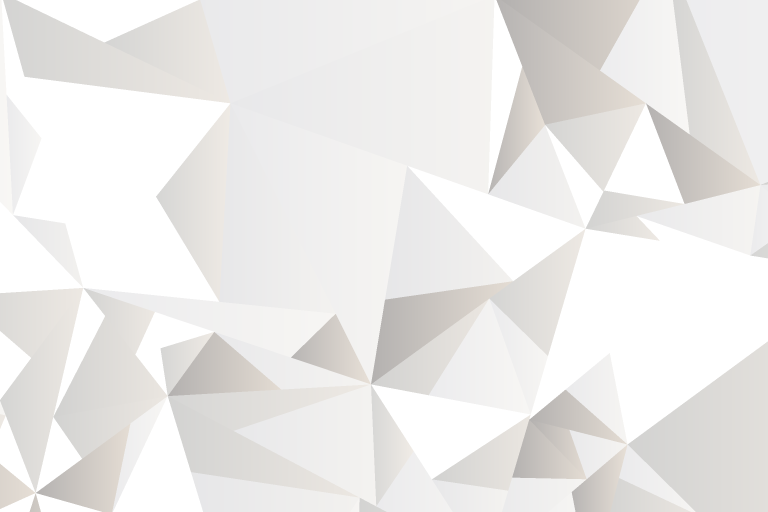
Write a WebGL 2 fragment shader that draws this background.

```glsl
#version 300 es
precision highp float;
// Irregular faceted paper: white, pearl and warm grey triangles with sideways gradients.

#define CELL 0.42          // mesh spacing, in canvas heights
#define JITTER 0.36        // vertex displacement, in cells
#define TURN 0.45          // mesh rotation, in radians
#define SPLIT_LEVELS 3     // rounds of triangle splitting
#define SPLIT_CHANCE 0.56  // chance of a split in each round
#define WHITE_SHARE 0.25
#define PEARL_SHARE 0.31
#define SILVER_SHARE 0.29
#define TONE_VARIATION 0.025
#define SAMPLES 3          // antialiasing samples per axis

uniform vec2 u_resolution;
out vec4 fragColor;

struct Triangle { vec2 a, b, c; };

float hash(vec2 p) {
    vec3 q = fract(p.xyx * vec3(0.1031, 0.1030, 0.0973));
    q += dot(q, q.yzx + 33.33);
    return fract((q.x + q.y) * q.z);
}

float cross2(vec2 u, vec2 v) { return u.x * v.y - u.y * v.x; }

// Positive when c lies to the left of the line a-b
float side(vec2 a, vec2 b, vec2 c) { return cross2(b - a, c - a); }

bool contains(Triangle t, vec2 p) {
    return side(t.a, t.b, p) >= 0.0 && side(t.b, t.c, p) >= 0.0 && side(t.c, t.a, p) >= 0.0;
}

mat2 meshRotation() {
    float c = cos(TURN), s = sin(TURN);
    return mat2(c, s, -s, c);
}

vec2 meshVertex(vec2 id) {
    vec2 offset = vec2(hash(id + 17.0), hash(id + 71.0)) * 2.0 - 1.0;
    return meshRotation() * (id + JITTER * offset) * CELL;
}

// Finds the mesh triangle around p; key.xy is its cell, key.z its half
bool findTriangle(vec2 p, out Triangle tri, out vec3 key) {
    vec2 home = floor(p * meshRotation() / CELL);
    for (int i = 0; i < 9; i++) {
        vec2 id = home + vec2(i % 3, i / 3) - 1.0;
        vec2 a = meshVertex(id), b = meshVertex(id + vec2(1, 0));
        vec2 c = meshVertex(id + vec2(1, 1)), d = meshVertex(id + vec2(0, 1));
        bool acInside = side(a, b, c) > 0.0 && side(a, c, d) > 0.0;
        bool bdInside = side(b, c, d) > 0.0 && side(b, d, a) > 0.0;
        if (!acInside || (bdInside && hash(id + 5.0) < 0.5)) {
            vec2 first = a;
            a = b; b = c; c = d; d = first;
        }
        for (int part = 0; part < 2; part++) {
            if (part == 0) tri = Triangle(a, b, c);
            else tri = Triangle(a, c, d);
            key = vec3(id, part);
            if (contains(tri, p)) return true;
        }
    }
    return false;
}

// Colour of a facet; ramp runs from its left end to its right end
vec3 facetColor(float tone, float ramp, float variation) {
    if (tone < WHITE_SHARE) return vec3(1.0);
    vec3 left = vec3(0.71, 0.70, 0.695), right = vec3(0.90, 0.87, 0.835);
    if (tone < WHITE_SHARE + PEARL_SHARE) {
        left = vec3(0.915, 0.915, 0.922);
        right = vec3(0.962, 0.957, 0.948);
    } else if (tone < WHITE_SHARE + PEARL_SHARE + SILVER_SHARE) {
        left = vec3(0.83, 0.83, 0.825);
        right = vec3(0.93, 0.912, 0.89);
    }
    return mix(left, right, ramp) + (variation - 0.5) * TONE_VARIATION;
}

vec3 facets(vec2 p) {
    Triangle t;
    vec3 key;
    if (!findTriangle(p, t, key)) return vec3(0.94, 0.93, 0.93);

    // Evenly spread tones keep neighbours distinct
    float tone = dot(key, vec3(0.7549, 0.5698, 0.45));
    float seed = hash(key.xy + 31.0 * key.z + 9.0);
    for (int level = 0; level < SPLIT_LEVELS; level++) {
        vec2 dice = vec2(hash(vec2(seed * 91.7, level)), hash(vec2(level + 7, seed * 57.3)));
        if (dice.x > SPLIT_CHANCE) continue;
        // Turn the triangle so that its longest edge is b-c
        float ab = distance(t.a, t.b), bc = distance(t.b, t.c), ca = distance(t.c, t.a);
        if (ab > max(bc, ca)) t = Triangle(t.c, t.a, t.b);
        else if (ca > bc) t = Triangle(t.b, t.c, t.a);
        vec2 cut = mix(t.b, t.c, mix(0.25, 0.75, dice.y));
        bool leftOfCut = side(t.a, cut, p) > 0.0;
        if (leftOfCut) t.b = cut;
        else t.c = cut;
        tone += leftOfCut ? 0.31 : 0.83;
        seed = hash(vec2(seed * 77.1, leftOfCut ? 3.0 : 8.0));
    }

    float leftEnd = min(t.a.x, min(t.b.x, t.c.x));
    float rightEnd = max(t.a.x, max(t.b.x, t.c.x));
    float ramp = (p.x - leftEnd) / max(rightEnd - leftEnd, 1e-4);
    return facetColor(fract(tone), ramp, seed);
}

void main() {
    vec3 sum = vec3(0.0);
    for (int i = 0; i < SAMPLES * SAMPLES; i++) {
        vec2 shift = (vec2(i % SAMPLES, i / SAMPLES) + 0.5) / float(SAMPLES) - 0.5;
        sum += facets((gl_FragCoord.xy + shift) / u_resolution.y);
    }
    fragColor = vec4(sum / float(SAMPLES * SAMPLES), 1.0);
}
```
